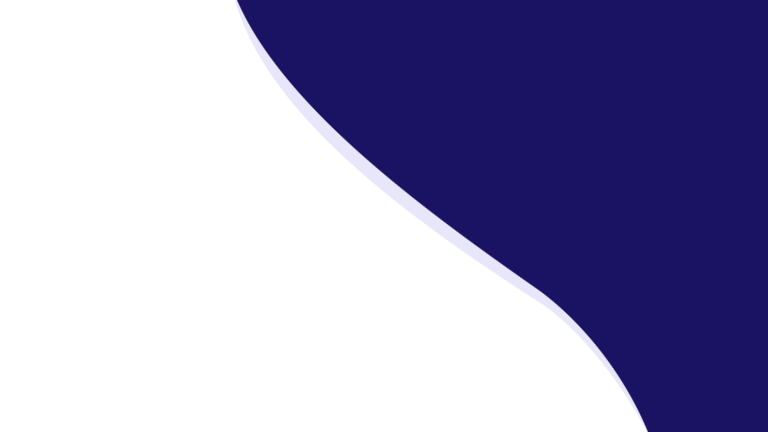
A Shadertoy shader for this background:

```glsl
// Navy field behind a sweeping S-curve with a thin lavender rim on white.

vec2 bezier(vec2 a, vec2 b, vec2 c, vec2 d, float t) {
    float s = 1.0 - t;
    return s * s * s * a + 3.0 * s * s * t * b + 3.0 * s * t * t * c + t * t * t * d;
}

// Horizontal position of a curve at height y; the curve must be monotone in y.
float curveX(vec2 a, vec2 b, vec2 c, vec2 d, float y) {
    float lo = 0.0, hi = 1.0;
    for (int i = 0; i < 18; i++) {
        float mid = 0.5 * (lo + hi);
        if (bezier(a, b, c, d, mid).y < y) lo = mid; else hi = mid;
    }
    return bezier(a, b, c, d, 0.5 * (lo + hi)).x;
}

float navyEdge(float y) {
    vec2 joint = vec2(540, 291);
    return y < joint.y
        ? curveX(vec2(237, 0), vec2(283, 107), vec2(424, 210), joint, y)
        : curveX(joint, vec2(583, 323), vec2(624, 374), vec2(648, 432), y);
}

float rimEdge(float y) {
    vec2 joint = vec2(545, 306);
    return y < joint.y
        ? curveX(vec2(235, 0), vec2(267, 114), vec2(406, 217), joint, y)
        : curveX(joint, vec2(583, 334), vec2(621, 382), vec2(647, 432), y);
}

// Antialiased coverage of the side where d is positive.
float coverage(float d) {
    return clamp(0.5 + d / fwidth(d), 0.0, 1.0);
}

void mainImage(out vec4 fragColor, in vec2 fragCoord) {
    // Canvas units: 768 wide, 432 high, measured down from the top.
    vec2 uv = fragCoord / iResolution.xy;
    vec2 p = vec2(uv.x, 1.0 - uv.y) * vec2(768, 432);

    vec3 white = vec3(1.0);
    vec3 lavender = vec3(0.91, 0.90, 0.98);
    vec3 navy = vec3(0.10, 0.07, 0.385);

    // Rim first, then the navy field over it.
    vec3 color = mix(white, lavender, coverage(p.x - rimEdge(p.y)));
    color = mix(color, navy, coverage(p.x - navyEdge(p.y)));
    fragColor = vec4(color, 1.0);
}
```
